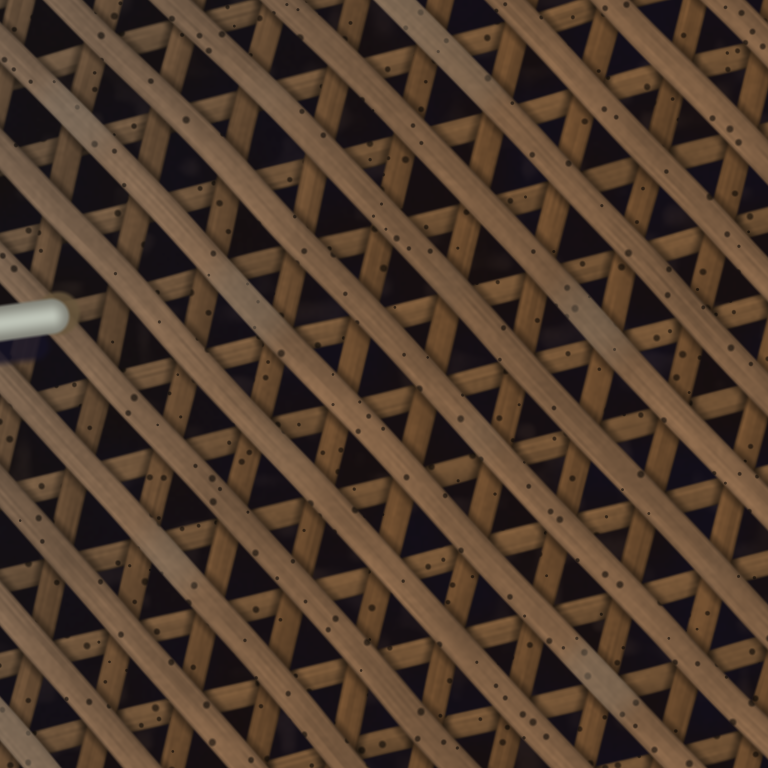
Reproduce this pattern procedurally as a WebGL 1 fragment shader.

```glsl
precision highp float;

uniform vec2 u_resolution;

float hash(vec2 p) {
  vec3 q = fract(p.xyx * vec3(0.1031, 0.1030, 0.0973));
  q += dot(q, q.yzx + 33.33);
  return fract((q.x + q.y) * q.z);
}

float noise(vec2 p) {
  vec2 i = floor(p);
  vec2 f = fract(p);
  f = f * f * (3.0 - 2.0 * f);
  return mix(mix(hash(i), hash(i + vec2(1.0, 0.0)), f.x),
             mix(hash(i + vec2(0.0, 1.0)), hash(i + 1.0), f.x), f.y);
}

// Signed offset from the nearest slat centre, in slat spacings
float slatOffset(float phase) {
  return fract(phase + 0.5) - 0.5;
}

// Sparse dark pinholes, one candidate per cell
float speckles(vec2 p, float density) {
  vec2 cell = floor(p);
  vec2 centre = 0.25 + 0.5 * vec2(hash(cell + 7.1), hash(cell + 19.7));
  float radius = 0.07 + 0.13 * hash(cell + 41.3);
  float dotMask = 1.0 - smoothstep(radius * 0.5, radius * 1.5, length(fract(p) - centre));
  return dotMask * step(1.0 - density, hash(cell + 3.9));
}

// Wood colour in rgb, coverage in alpha
vec4 slat(float phase, float along, float halfWidth, vec3 wood, float seed) {
  float id = floor(phase + 0.5);
  float d = slatOffset(phase);
  float soft = 0.012 + 6.0 / u_resolution.y;
  float cover = 1.0 - smoothstep(halfWidth - soft, halfWidth + soft, abs(d));

  float grain = noise(vec2(along * 14.0 + seed, phase * 26.0));
  float blotch = noise(vec2(along * 9.0, id * 5.3 + seed));
  vec3 col = wood * (0.84 + 0.15 * grain + 0.14 * blotch + 0.06 * hash(vec2(id + 50.0, seed)));

  // Pale lower edge, dark rims, pinholes
  float side = d / halfWidth;
  col *= 1.0 - 0.10 * side;
  col *= 1.0 - 0.30 * smoothstep(0.72, 1.05, abs(side));
  col *= 1.0 - 0.55 * speckles(vec2(along * 44.0, phase * 4.5) + seed + 200.0, 0.24);
  return vec4(col, cover);
}

float contactShadow(float phase, float halfWidth) {
  return mix(0.62, 1.0, smoothstep(halfWidth, halfWidth + 0.13, abs(slatOffset(phase))));
}

float capsule(vec2 p, vec2 a, vec2 b) {
  vec2 ab = b - a;
  return length(p - a - ab * clamp(dot(p - a, ab) / dot(ab, ab), 0.0, 1.0));
}

void main() {
  vec2 p = gl_FragCoord.xy / u_resolution;
  float u = p.x;
  float v = 1.0 - p.y;
  float wobble = 0.07 * (noise(p * 6.0 + 4.0) - 0.5);

  // Slightly fanned phases of the three slat directions
  float diagonal = 0.42 + 7.0 * u - 6.82 * v + 0.15 * u * v
                 + 0.5 * v * (1.0 - u) * (u - p.y) + wobble;
  float steep = -5.27 + 9.14 * u + 2.17 * v + 0.2 * u * v - wobble;
  float shallow = -4.94 + 2.38 * u + 9.14 * v - 0.2 * u * v + wobble;

  // Dark gaps with a faint blue cast
  vec3 col = mix(vec3(0.085, 0.055, 0.055), vec3(0.07, 0.055, 0.095), noise(p * 13.0));
  col += 0.05 * vec3(1.0, 0.8, 0.6) * smoothstep(0.6, 1.0, noise(p * 32.0 + 9.0));

  // Bottom to top: shallow, steep, diagonal
  vec4 low = slat(shallow, u * 0.97 - v * 0.25, 0.155, vec3(0.42, 0.305, 0.195), 11.0);
  low.rgb *= contactShadow(steep, 0.165) * contactShadow(diagonal, 0.195);
  col = mix(col, low.rgb, low.a);

  vec4 middle = slat(steep, v * 0.97 - u * 0.24, 0.165, vec3(0.40, 0.28, 0.17), 37.0);
  middle.rgb *= contactShadow(diagonal, 0.195);
  col = mix(col, middle.rgb, middle.a);

  float along = 0.7 * (u + v);
  vec4 top = slat(diagonal, along, 0.195, vec3(0.465, 0.35, 0.25), 73.0);
  float worn = smoothstep(0.66, 0.95, noise(vec2(along * 6.0, floor(diagonal + 0.5) * 3.7 + 60.0)));
  top.rgb = mix(top.rgb, vec3(0.49, 0.43, 0.36), 0.5 * worn);
  col = mix(col, top.rgb, top.a);

  // Cooler, greyer light toward the upper left
  float haze = (1.0 - smoothstep(0.0, 0.75, u + 0.35 * v)) * 0.4;
  col = mix(col, vec3(dot(col, vec3(0.35, 0.45, 0.2))) * vec3(1.08, 1.0, 0.92), haze);
  col *= 0.97 + 0.06 * noise(p * 160.0);

  // Pale peg at the left edge, with its shadow and cloudy tip
  float peg = capsule(p, vec2(-0.1, 0.565), vec2(0.067, 0.588));
  float shade = capsule(p, vec2(-0.1, 0.535), vec2(0.045, 0.55));
  col = mix(col, vec3(0.08, 0.07, 0.14), 0.8 * (1.0 - smoothstep(0.012, 0.026, shade)));
  float tip = length(p - vec2(0.076, 0.592));
  col = mix(col, vec3(0.40, 0.33, 0.23), 0.85 * (1.0 - smoothstep(0.024, 0.032, tip)));
  vec3 pegColour = mix(vec3(0.50, 0.50, 0.46), vec3(0.74, 0.76, 0.71), 1.0 - smoothstep(0.0, 0.024, peg));
  col = mix(col, pegColour, 1.0 - smoothstep(0.020, 0.026, peg));

  gl_FragColor = vec4(col, 1.0);
}
```
